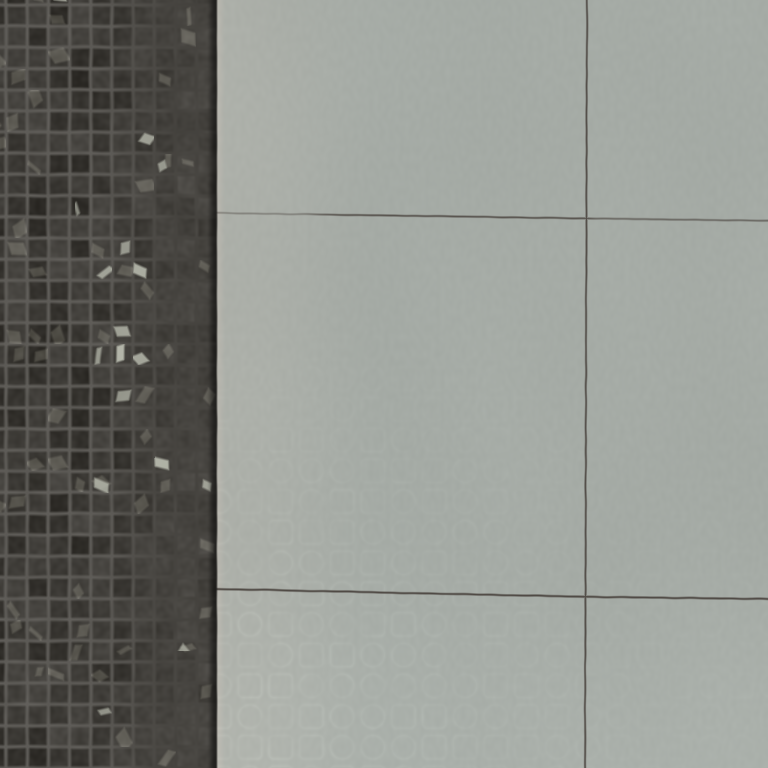
Write a three.js fragment shader that draws this texture.

```glsl
varying vec2 vUv;

const float WALL_EDGE = 0.2826;
const float MOSAIC_PITCH = 0.0276;
const float EMBOSS_PITCH = 0.0400;

float hash(vec2 p) {
  vec3 q = fract(vec3(p.xyx) * 0.1031);
  q += dot(q, q.yzx + 33.33);
  return fract((q.x + q.y) * q.z);
}

vec2 gradient(vec2 cell) {
  float angle = 6.2832 * hash(cell);
  return vec2(cos(angle), sin(angle));
}

float gradientNoise(vec2 p) {
  vec2 i = floor(p), f = fract(p);
  vec2 u = f * f * (3.0 - 2.0 * f);
  vec2 e = vec2(1.0, 0.0);
  float low = mix(dot(gradient(i), f), dot(gradient(i + e), f - e), u.x);
  float high = mix(dot(gradient(i + e.yx), f - e.yx), dot(gradient(i + 1.0), f - 1.0), u.x);
  return mix(low, high, u.y);
}

float roundBox(vec2 p, vec2 halfSize, float radius) {
  vec2 d = abs(p) - halfSize + radius;
  return length(max(d, 0.0)) + min(max(d.x, d.y), 0.0) - radius;
}

float inside(float dist, float soft) {
  return 1.0 - smoothstep(-soft, soft, dist);
}

float line(float dist, float halfWidth, float soft) {
  return inside(abs(dist) - halfWidth, soft);
}

// Angular reflective chip, tilted and sized by its cell
float shard(vec2 p, vec2 cell, float size) {
  vec2 offset = vec2(hash(cell + 11.0), hash(cell + 23.0)) - 0.5;
  vec2 axis = gradient(cell + 37.0);
  vec2 q = p - offset * 0.4;
  q = vec2(dot(q, axis), dot(q, vec2(-axis.y, axis.x)));
  q.x += q.y * 0.35;
  vec2 halfSize = size * vec2(0.5 + 0.5 * hash(cell + 41.0), 0.2 + 0.6 * hash(cell + 53.0));
  return inside(roundBox(q, halfSize, 0.04), 0.08);
}

vec3 mosaic(vec2 uv) {
  vec2 grid = (uv - vec2(0.0078, 0.966)) / MOSAIC_PITCH;
  grid += 0.05 * gradientNoise(uv * 25.0);
  vec2 cell = floor(grid) + 100.0;
  vec2 p = fract(grid) - 0.5;
  float fade = smoothstep(0.11, 0.24, uv.x);

  // Stone squares and pale grout, both dissolving to the right
  float tone = mix(0.16 + 0.11 * hash(cell), 0.235 + 0.05 * hash(cell + 7.0), fade);
  tone += 0.04 * gradientNoise(grid * 3.0) + 0.025 * gradientNoise(grid * 0.6);
  float square = inside(roundBox(p, vec2(0.42), 0.07), 0.09);
  float grout = mix(0.355, 0.265, fade) + 0.03 * gradientNoise(grid * 1.3);
  vec3 color = mix(grout, tone, square) + vec3(0.012, 0.003, -0.014);

  // Faint flakes and rare bright glints
  float flake = shard(p, cell + 5.0, 0.42) * step(0.87, hash(cell + 61.0));
  color += flake * 0.12 * vec3(1.0, 1.0, 0.9);
  float chance = 0.015 + 0.045 * smoothstep(0.03, 0.15, uv.x) * smoothstep(0.1, 0.4, uv.y);
  float glint = shard(p, cell, 0.4) * step(1.0 - chance, hash(cell + 71.0));
  color = mix(color, vec3(0.72, 0.73, 0.68), glint * (0.65 + 0.35 * hash(cell + 83.0)));

  // Shadow in the corner beside the wall
  return color * (1.0 - 0.5 * smoothstep(WALL_EDGE - 0.014, WALL_EDGE - 0.002, uv.x));
}

// Pressed outlines alternating between rings and rounded squares
float emboss(vec2 uv) {
  vec2 grid = (uv - vec2(0.3255, 0.187)) / EMBOSS_PITCH + 0.5;
  vec2 cell = floor(grid) + 50.0;
  vec2 p = fract(grid) - 0.5;
  float radius = mix(0.16, 0.38, step(0.45, hash(cell)));
  float outline = line(roundBox(p, vec2(0.38), radius), 0.025, 0.09);
  float lower = 1.0 - smoothstep(0.1, 0.72, uv.y);
  float left = 1.0 - 0.75 * smoothstep(0.4, 0.9, uv.x);
  float wear = 0.65 + 0.7 * gradientNoise(grid * 0.9 + 17.0);
  return outline * lower * left * clamp(wear, 0.15, 1.0);
}

vec3 panel(vec2 uv) {
  vec3 color = mix(vec3(0.675, 0.688, 0.662), vec3(0.647, 0.670, 0.648),
                   smoothstep(WALL_EDGE, 0.52, uv.x));
  color += 0.018 * (1.0 - smoothstep(0.0, 0.3, uv.y));
  color += 0.010 * gradientNoise(uv * vec2(7.0, 4.0));
  color += 0.012 * gradientNoise(uv * vec2(150.0, 90.0));
  color += emboss(uv) * vec3(0.038, 0.040, 0.038);
  float rim = 1.0 - smoothstep(0.0, 0.012, uv.x - WALL_EDGE);
  return color + rim * vec3(0.045, 0.025, 0.02);
}

// Height of a gently sagging joint, flatter past the upright joint
float jointHeight(float x, float start, float slope) {
  return start - slope * (min(x, 0.763) - WALL_EDGE) - 0.012 * max(x - 0.763, 0.0);
}

vec3 addJoints(vec3 color, vec2 uv) {
  float wobble = 0.0008 * gradientNoise(uv * 45.0);
  float upright = line(uv.x - mix(0.7617, 0.7643, uv.y) + wobble, 0.0012, 0.0013);
  float upper = line(uv.y - jointHeight(uv.x, 0.7227, 0.0150) + wobble, 0.0012, 0.0014);
  float lower = line(uv.y - jointHeight(uv.x, 0.2331, 0.0212) + wobble, 0.0013, 0.0014);
  upper *= mix(0.4, 0.85, smoothstep(0.38, 0.45, uv.x));
  upper *= 1.0 - 0.25 * smoothstep(0.76, 0.78, uv.x);
  float joint = max(upright * 0.9, max(upper, lower * 0.95));
  return mix(color, vec3(0.29, 0.265, 0.245), joint);
}

void main() {
  vec2 uv = vUv;
  vec3 wall = addJoints(panel(uv), uv);
  float edge = WALL_EDGE + 0.0008 * gradientNoise(vec2(uv.y * 30.0, 3.0));
  float onWall = smoothstep(edge - 0.0018, edge + 0.0018, uv.x);
  gl_FragColor = vec4(mix(mosaic(uv), wall, onWall), 1.0);
}
```
